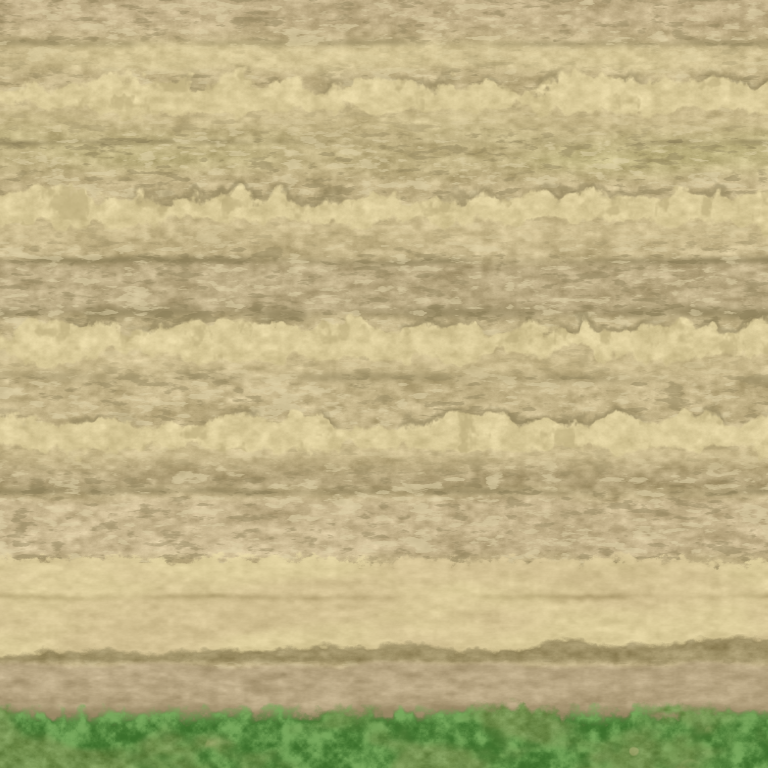
This texture is drawn by a WebGL 1 fragment shader. Its source:

```glsl
precision highp float;
// Mown straw field: horizontal windrows over dry stubble, with a dirt track and a grass verge.
uniform vec2 u_resolution;

float hash(vec2 p) {
  return fract(sin(dot(p, vec2(127.1, 311.7))) * 43758.5453);
}

float noise(vec2 p) {
  vec2 i = floor(p), f = fract(p);
  f = f * f * (3.0 - 2.0 * f);
  return mix(mix(hash(i), hash(i + vec2(1.0, 0.0)), f.x),
             mix(hash(i + vec2(0.0, 1.0)), hash(i + vec2(1.0, 1.0)), f.x), f.y);
}

float fbm(vec2 p) {
  float sum = 0.0, amp = 0.5;
  for (int i = 0; i < 4; i++) {
    sum += amp * noise(p);
    p = p * 2.03 + 17.3;
    amp *= 0.5;
  }
  return sum / 0.9375;
}

// Soft horizontal strip between two heights
float strip(float y, float low, float high, float soft) {
  return smoothstep(low - soft, low + soft, y) * (1.0 - smoothstep(high - soft, high + soft, y));
}

// Thin wheel rut, broken along its length
float rut(vec2 p, float height, float width) {
  float d = (p.y - height - 0.010 * (fbm(vec2(p.x * 8.0, height * 91.0)) - 0.5)) / width;
  return exp(-d * d) * smoothstep(0.2, 0.75, fbm(vec2(p.x * 14.0, height * 57.0)));
}

void main() {
  vec2 p = gl_FragCoord.xy / u_resolution;
  vec3 straw = vec3(0.86, 0.80, 0.605);
  vec3 shade = vec3(0.55, 0.50, 0.35);

  float streaks = fbm(p * vec2(30.0, 100.0)) - 0.5;
  float grain = fbm(p * vec2(90.0, 115.0) + 40.0) - 0.5;
  float patches = fbm(p * vec2(5.0, 14.0) + 9.0) - 0.5;
  float wobble = 0.016 * (fbm(vec2(p.x * 14.0, p.y * 9.0)) - 0.5);
  float y = p.y + wobble;

  // Stubble, with greyer and greener strips
  vec3 color = vec3(0.775, 0.71, 0.54);
  color = mix(color, vec3(0.735, 0.67, 0.52), 0.8 * strip(y, 0.59, 0.66, 0.008));
  color = mix(color, vec3(0.68, 0.615, 0.46), 0.75 * strip(y, 0.36, 0.405, 0.012));
  color = mix(color, vec3(0.785, 0.715, 0.56), strip(y, 0.275, 0.35, 0.01));
  color = mix(color, vec3(0.755, 0.685, 0.53), smoothstep(0.93, 0.98, y));
  color = mix(color, vec3(0.73, 0.695, 0.48), strip(y, 0.775, 0.855, 0.02) * (0.4 + patches));
  color += 0.18 * streaks + 0.20 * grain + 0.07 * patches;

  // Ruts, then dark and pale flecks
  float dark = rut(p, 0.660, 0.005) + rut(p, 0.592, 0.008) + rut(p, 0.360, 0.005)
             + 0.9 * rut(p, 0.815, 0.004) + rut(p, 0.943, 0.005) + 0.7 * rut(p, 0.510, 0.007);
  float fleckNoise = fbm(p * vec2(42.0, 120.0) + 70.0);
  float flecks = smoothstep(0.58, 0.74, fleckNoise);
  color = mix(color, shade, clamp(0.75 * dark + 0.45 * flecks, 0.0, 0.85));
  color = mix(color, vec3(0.87, 0.82, 0.66), 0.55 * smoothstep(0.40, 0.27, fleckNoise));

  // Four windrows: ragged heaps with shaded crests, thin gaps and a loose lower skirt
  for (int i = 0; i < 4; i++) {
    float row = float(i);
    float center = 0.875 - 0.147 * row - (i == 2 ? 0.025 : 0.0);
    float lumps = fbm(vec2(p.x * 20.0, p.y * 16.0 + row * 31.0)) - 0.5;
    float tufts = fbm(p * vec2(55.0, 45.0) + row * 13.0) - 0.5;
    float top = center + 0.019 + 0.044 * lumps + 0.030 * tufts;
    float bottom = center - 0.019 - 0.030 * lumps + 0.030 * tufts;
    float skirt = strip(y, center - 0.045, center, 0.016);
    color = mix(color, vec3(0.815, 0.75, 0.57) + 0.16 * grain + 0.08 * streaks, 0.55 * skirt);
    float crest = strip(p.y, top - 0.002, top + 0.009, 0.005);
    color = mix(color, shade, 0.55 * crest * smoothstep(0.3, 0.8, noise(vec2(p.x * 28.0, row * 7.0))));
    float heap = strip(p.y, bottom, top, 0.0035);
    float gap = smoothstep(0.10, 0.24, fbm(p * vec2(38.0, 30.0) + row * 5.0 + 60.0) - 0.5);
    vec3 heapColor = straw + 0.15 * grain + 0.12 * tufts;
    color = mix(color, mix(heapColor, vec3(0.72, 0.66, 0.47), 0.6 * gap), 0.93 * heap);
  }

  // Faint upper windrow
  float faint = strip(y, 0.908, 0.943, 0.010) * (0.5 + patches);
  color = mix(color, straw + 0.16 * grain, faint);

  // Wide lower swath above a ragged shadow
  float ragged = fbm(vec2(p.x * 15.0, 3.0)) - 0.5;
  float hem = 0.149 + 0.018 * p.x + 0.022 * ragged + 0.014 * grain;
  float shadow = strip(p.y, 0.137, hem + 0.010, 0.007);
  color = mix(color, vec3(0.60, 0.545, 0.38) + 0.18 * grain + 0.12 * streaks, 0.88 * shadow);
  float swath = strip(p.y, hem, 0.272 + 0.03 * grain + wobble, 0.004);
  vec3 swathColor = mix(vec3(0.825, 0.755, 0.575), straw, smoothstep(-0.15, 0.15, patches));
  swathColor += 0.10 * streaks + 0.10 * grain - 0.10 * rut(p, 0.222, 0.004);
  color = mix(color, swathColor, swath);

  // Dirt track
  vec3 dirt = vec3(0.715, 0.645, 0.505) + 0.18 * streaks + 0.12 * grain;
  dirt = mix(dirt, vec3(0.55, 0.49, 0.35), 0.7 * (1.0 - smoothstep(0.068, 0.088, y)));
  color = mix(color, dirt, 1.0 - smoothstep(0.130, 0.139, y));

  // Grass verge
  float leaves = fbm(p * vec2(75.0, 75.0) + 5.0);
  float clumps = fbm(p * vec2(9.0, 14.0) + 21.0);
  vec3 grass = mix(vec3(0.24, 0.44, 0.17), vec3(0.47, 0.66, 0.36), smoothstep(0.2, 0.8, leaves));
  grass = mix(grass, vec3(0.47, 0.56, 0.31) + 0.3 * grain, 0.75 * smoothstep(0.40, 0.62, clumps));
  float dry = smoothstep(0.74, 0.84, noise(p * vec2(40.0, 45.0) + 3.0)) * smoothstep(0.5, 0.65, clumps);
  grass = mix(grass, vec3(0.74, 0.71, 0.50), 0.5 * dry);
  float verge = 0.074 + 0.03 * (clumps - 0.5) + 0.035 * (leaves - 0.5);
  color = mix(color, grass, 1.0 - smoothstep(verge - 0.009, verge + 0.009, p.y));

  gl_FragColor = vec4(clamp(color, 0.0, 1.0), 1.0);
}
```
